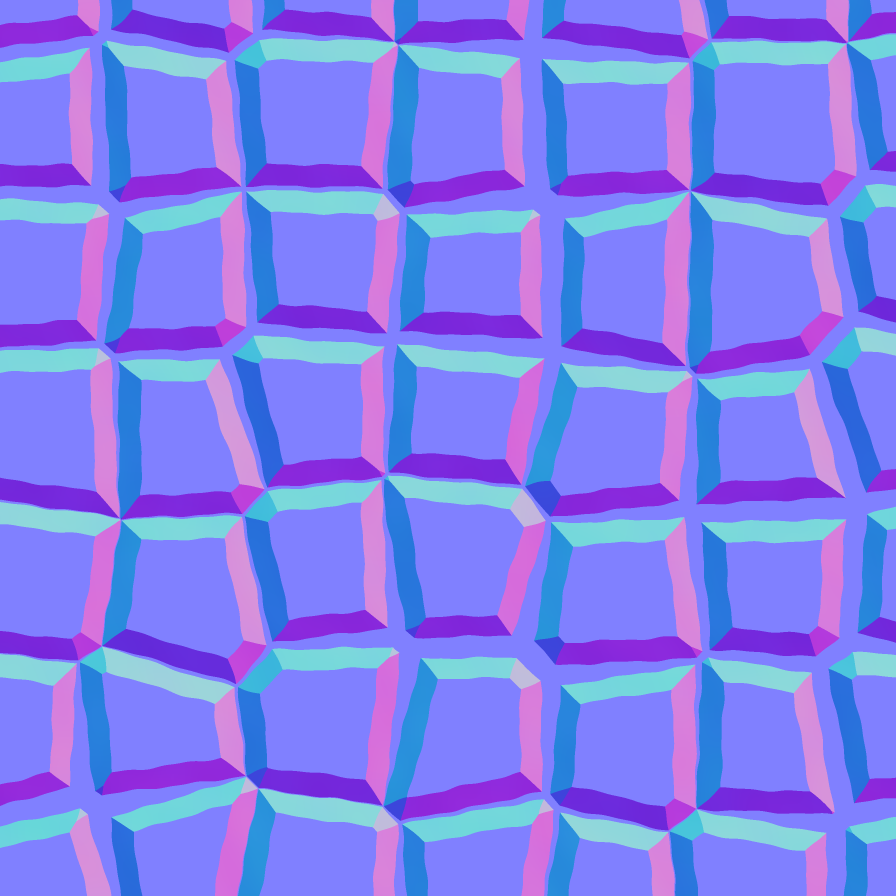
A WebGL 1 fragment shader for this texture map:

```glsl
precision highp float;
// Normal map of six by six irregular bevelled paving slabs with uneven joints.
uniform vec2 u_resolution;

float hash(vec2 p) {
  return fract(sin(dot(p, vec2(127.1, 311.7))) * 4375.85);
}

// Jittered slab centre inside a lattice cell
vec2 slabCentre(vec2 cell) {
  vec2 jitter = vec2(hash(cell + 3.7), hash(cell + 41.3)) - 0.5;
  return cell + 0.5 + 0.33 * jitter;
}

// Layered sines, roughly -1.5 to 1.5
vec2 ripple(vec2 p) {
  return sin(p.yx * vec2(13.0, 14.0) + 2.0 * sin(p * vec2(5.0, 6.0)))
       + 0.5 * sin(p.yx * 29.0 + p * 11.0);
}

// Half joint width at a lattice corner; some corners close up fully
float cornerGap(vec2 corner) {
  return 0.002 + 0.12 * max(0.0, hash(corner + 17.9) - 0.25);
}

float jointGap(vec2 p) {
  vec2 c = floor(p), f = fract(p);
  return mix(mix(cornerGap(c), cornerGap(c + vec2(1.0, 0.0)), f.x),
             mix(cornerGap(c + vec2(0.0, 1.0)), cornerGap(c + 1.0), f.x), f.y);
}

vec3 slabNormal(vec2 p) {
  vec2 wave = ripple(p);
  vec2 q = p + 0.006 * wave;

  // Nearest slab centre
  vec2 base = floor(q), home = base, centre = q;
  float nearest = 9.0;
  for (int y = -1; y <= 1; y++) {
    for (int x = -1; x <= 1; x++) {
      vec2 cell = base + vec2(float(x), float(y));
      vec2 s = slabCentre(cell);
      float d = distance(q, s);
      if (d < nearest) { nearest = d; home = cell; centre = s; }
    }
  }

  // Nearest side of that slab and its outward direction
  float edge = 9.0;
  vec2 outward = vec2(0.0);
  for (int y = -1; y <= 1; y++) {
    for (int x = -1; x <= 1; x++) {
      if (x == 0 && y == 0) continue;
      vec2 s = slabCentre(home + vec2(float(x), float(y)));
      vec2 dir = normalize(s - centre);
      float d = dot(0.5 * (s + centre) - q, dir);
      if (d < edge) { edge = d; outward = dir; }
    }
  }

  // Sloping bevel between the flat joint and the flat top
  float inset = edge - jointGap(p);
  if (inset < 0.0 || inset > 0.145) return vec3(0.0, 0.0, 1.0);
  vec2 mottle = 0.022 * ripple(p * 0.6 + 5.0);
  return normalize(vec3(outward * 0.69 + mottle, 0.72));
}

void main() {
  // Nine samples per pixel smooth every edge
  vec3 sum = vec3(0.0);
  for (int y = -1; y <= 1; y++) {
    for (int x = -1; x <= 1; x++) {
      vec2 uv = (gl_FragCoord.xy + vec2(float(x), float(y)) / 3.0) / u_resolution;
      sum += slabNormal(uv * 6.0 + 0.35);
    }
  }
  gl_FragColor = vec4(0.5 + sum / 18.0, 1.0);
}
```
